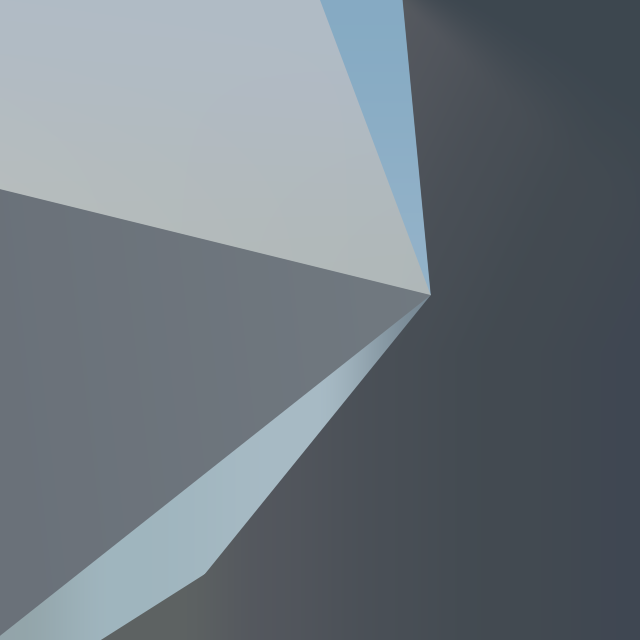
Give the GLSL for this background, as a three.js fragment shader.

```glsl
// Folded planes meeting at one apex: a pale panel and a slate panel on the left,
// two blue slivers between them and a dark, softly shaded wall on the right.
// Half-plane masks cut the facets; each facet has its own smooth gradient.

#define APEX vec2(0.673, 0.539)
#define SKY_TOP vec2(0.629, 1.0)
#define PALE_TOP vec2(0.500, 1.0)
#define RIDGE_LEFT vec2(0.0, 0.7045)
#define SLATE_LEFT vec2(0.0, 0.0065)
#define ICE_CORNER vec2(0.320, 0.103)
#define ICE_BOTTOM vec2(0.1576, 0.0)
#define EDGE_SOFTNESS 0.001

varying vec2 vUv;

// Signed distance to the line a-b, positive on the left of its direction
float lineDistance(vec2 p, vec2 a, vec2 b) {
  vec2 d = normalize(b - a);
  return d.x * (p.y - a.y) - d.y * (p.x - a.x);
}

float leftOf(vec2 p, vec2 a, vec2 b) {
  return smoothstep(-EDGE_SOFTNESS, EDGE_SOFTNESS, lineDistance(p, a, b));
}

// Dark wall: warm near the fold, cooler outward, with a shadow top right
vec3 wallColor(vec2 p) {
  float t = p.x - 0.48 * max(p.y - 0.45, 0.0);
  vec3 c = mix(vec3(0.365, 0.385, 0.385), vec3(0.328, 0.342, 0.368), smoothstep(0.27, 0.42, t));
  c = mix(c, vec3(0.284, 0.308, 0.335), smoothstep(0.38, 0.64, t));
  c = mix(c, vec3(0.261, 0.291, 0.318), smoothstep(0.60, 0.78, t));
  c = mix(c, vec3(0.248, 0.278, 0.320), smoothstep(0.78, 1.0, t));
  float penumbra = 0.03 + 0.22 * max(p.x - 0.65, 0.0);
  float shadow = lineDistance(p, vec2(0.66, 1.0), vec2(1.0, 0.755));
  return mix(c, vec3(0.238, 0.277, 0.310), smoothstep(-penumbra, penumbra, shadow));
}

vec3 paleColor(vec2 p) {
  float rise = smoothstep(0.60, 1.02, p.y + 0.12 * p.x);
  vec3 low = mix(vec3(0.718, 0.741, 0.737), vec3(0.686, 0.718, 0.722), p.x / APEX.x);
  return mix(low, vec3(0.692, 0.732, 0.772), rise);
}

vec3 slateColor(vec2 p) {
  return mix(vec3(0.415, 0.443, 0.475), vec3(0.445, 0.478, 0.505),
             clamp(p.x * 1.3 + 0.15 * (p.y - 0.4), 0.0, 1.0));
}

vec3 skyColor(vec2 p) {
  return mix(vec3(0.575, 0.697, 0.785), vec3(0.525, 0.668, 0.765),
             smoothstep(0.55, 1.0, p.y));
}

// Ice sliver: dim at both ends and brightest past its middle
vec3 iceColor(vec2 p) {
  vec3 c = mix(vec3(0.575, 0.645, 0.665), vec3(0.625, 0.710, 0.745), smoothstep(0.02, 0.18, p.x));
  c = mix(c, vec3(0.655, 0.730, 0.770), smoothstep(0.22, 0.46, p.x));
  return mix(c, vec3(0.470, 0.535, 0.580), smoothstep(0.49, 0.67, p.x));
}

void main() {
  vec2 p = vUv;
  vec3 wall = wallColor(p);

  // Facets above the ridge
  vec3 upper = mix(wall, skyColor(p), leftOf(p, APEX, SKY_TOP));
  upper = mix(upper, paleColor(p), leftOf(p, APEX, PALE_TOP));

  // Facets below the ridge
  float iceMask = leftOf(p, ICE_CORNER, APEX) * leftOf(p, ICE_BOTTOM, ICE_CORNER);
  vec3 lower = mix(wall, iceColor(p), iceMask);
  lower = mix(lower, slateColor(p), leftOf(p, SLATE_LEFT, APEX));

  gl_FragColor = vec4(mix(lower, upper, leftOf(p, RIDGE_LEFT, APEX)), 1.0);
}
```
